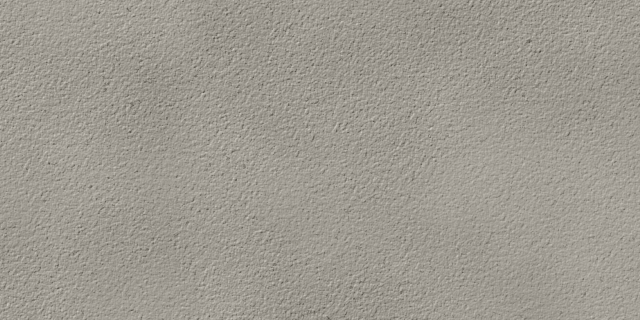
Write a WebGL 2 fragment shader that draws this texture.

```glsl
#version 300 es
precision highp float;

#define BASE_COLOR vec3(0.624, 0.608, 0.572)
#define GRAIN_FREQ 142.0
#define LIGHT_STEP vec2(-0.0023, 0.0029)
#define RELIEF_GAIN 0.235
#define CREVICE_GAIN 0.2
#define PIT_FREQ 120.0
#define PIT_DEPTH 0.09
#define MOTTLE_GAIN 0.06

uniform vec2 u_resolution;
out vec4 fragColor;

// Integer hash giving two values in 0..1
vec2 hash2(vec2 cell) {
    uvec2 v = uvec2(ivec2(cell)) * 1664525u + 1013904223u;
    v.x += v.y * 1664525u;
    v.y += v.x * 1664525u;
    v ^= v >> 16u;
    v.x += v.y * 1664525u;
    v.y += v.x * 1664525u;
    v ^= v >> 16u;
    return vec2(v & 65535u) / 65535.0;
}

float valueNoise(vec2 p) {
    vec2 cell = floor(p);
    vec2 f = p - cell;
    vec2 w = f * f * f * (f * (f * 6.0 - 15.0) + 10.0);
    float bottom = mix(hash2(cell).x, hash2(cell + vec2(1, 0)).x, w.x);
    float top = mix(hash2(cell + vec2(0, 1)).x, hash2(cell + vec2(1, 1)).x, w.x);
    return mix(bottom, top, w.y);
}

vec2 rotate(vec2 p, float angle) {
    float c = cos(angle), s = sin(angle);
    return vec2(c * p.x - s * p.y, s * p.x + c * p.y);
}

float fbm(vec2 p) {
    float sum = 0.0, amplitude = 0.5;
    for (int i = 0; i < 4; i++) {
        sum += amplitude * valueNoise(p);
        p = rotate(p, 0.65) * 2.03 + 17.3;
        amplitude *= 0.5;
    }
    return sum / 0.9375;
}

// Rounded grains: the highest of the nearby domes
float domes(vec2 p) {
    vec2 cell = floor(p);
    float height = -1.0;
    for (int y = -1; y <= 1; y++) {
        for (int x = -1; x <= 1; x++) {
            vec2 id = cell + vec2(x, y);
            vec2 toCentre = id + hash2(id) - p;
            float lift = 0.35 * hash2(id + 71.0).y;
            height = max(height, lift - dot(toCentre, toCentre));
        }
    }
    return height;
}

float plasterHeight(vec2 p) {
    vec2 q = p * GRAIN_FREQ;
    float coarse = valueNoise(rotate(q, 0.5) * 0.8);
    float fine = valueNoise(rotate(q, 1.1) * 1.45 + 40.0);
    return 0.42 * domes(q) + 0.6 * coarse + 0.25 * fine;
}

void main() {
    vec2 p = gl_FragCoord.xy / u_resolution.y;

    // Broad trowelled areas, some rougher than others
    float patches = fbm(p * 2.6 + 5.0);
    float roughness = mix(0.82, 1.2, smoothstep(0.3, 0.7, patches));

    // Side light on the grains, with deeper shade in the crevices
    float slope = plasterHeight(p) - plasterHeight(p + LIGHT_STEP);
    float shade = RELIEF_GAIN * slope - CREVICE_GAIN * max(-slope - 0.25, 0.0);

    // Small scattered pits
    float pitNoise = valueNoise(rotate(p, 0.9) * PIT_FREQ + 9.0);
    float pits = smoothstep(0.8, 0.97, pitNoise) * smoothstep(0.1, -0.1, slope);
    shade = (shade - PIT_DEPTH * pits) * roughness;

    // Soft mottling of the tone
    float mottle = fbm(p * 4.2 + 31.0) - 0.5 - 0.5 * (patches - 0.5);
    shade += MOTTLE_GAIN * mottle;

    fragColor = vec4(clamp(BASE_COLOR + shade, 0.0, 1.0), 1.0);
}
```
